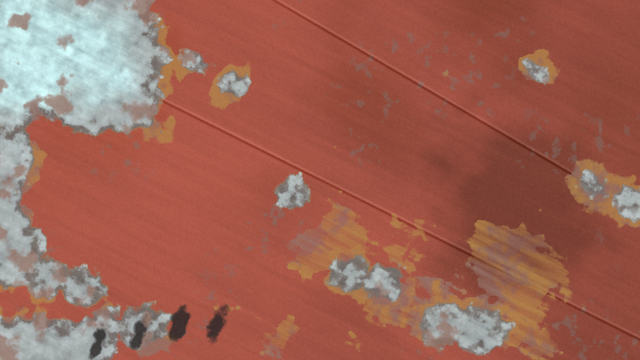
Reproduce this texture procedurally as a WebGL 1 fragment shader.

```glsl
precision highp float;
// Worn red painted sheet: flaking to bare metal, ochre primer smears, slanted seams.
uniform vec2 u_resolution;

#define SPOT_COUNT 14
#define SPOT_BIG 0.074
#define SPOT_SMALL 0.026
#define RAGGED 0.13
#define EDGE 0.005
#define PRIMER_LEVEL 0.47
#define PRIMER_OPACITY 0.85
#define SEAM_WIDTH 0.0035
#define STREAK 0.05
#define GRAIN 0.025

const vec3 RED = vec3(0.665, 0.335, 0.277);
const vec3 ORANGE_RED = vec3(0.62, 0.29, 0.20);
const vec3 DARK_RED = vec3(0.49, 0.255, 0.205);
const vec3 OCHRE = vec3(0.70, 0.52, 0.29);
const vec3 DUSTY = vec3(0.58, 0.45, 0.41);
const vec3 STEEL = vec3(0.64, 0.68, 0.69);
const vec3 DULL_STEEL = vec3(0.48, 0.46, 0.45);
const vec3 GLARE = vec3(0.77, 0.94, 0.95);
const vec3 HOLE = vec3(0.18, 0.16, 0.16);

float hash(vec2 p) {
  vec3 q = fract(vec3(p.xyx) * 0.1031);
  q += dot(q, q.yzx + 33.33);
  return fract((q.x + q.y) * q.z);
}

float noise(vec2 p) {
  vec2 i = floor(p), f = fract(p);
  f = f * f * (3.0 - 2.0 * f);
  vec2 e = vec2(1.0, 0.0);
  return mix(mix(hash(i), hash(i + e.xy), f.x),
             mix(hash(i + e.yx), hash(i + e.xx), f.x), f.y);
}

float fbm(vec2 p) {
  float sum = 0.0, amp = 0.53;
  for (int i = 0; i < 4; i++) {
    sum += amp * noise(p + 40.0);
    p = mat2(1.6, 1.2, -1.2, 1.6) * p;
    amp *= 0.5;
  }
  return sum;
}

// Large flaked areas along the left side; positive inside.
float flakedCorner(vec2 p) {
  float top = min(0.43 - p.x, p.y - 0.65);
  float side = min(0.085 - p.x, 0.2 - abs(p.y - 0.43));
  float bottom = min(0.12 - p.y, 0.34 - p.x);
  return max(top, max(side, bottom));
}

// Scattered chips, larger and denser toward the bottom; positive inside.
float chips(vec2 p, float width) {
  float best = -1.0;
  for (int i = 0; i < SPOT_COUNT; i++) {
    float k = float(i);
    float height = fract(0.4 + k * 0.755);
    vec2 centre = vec2(width * fract(0.13 + k * 0.618), 0.06 + 0.85 * height * height);
    float radius = mix(SPOT_BIG, SPOT_SMALL, height) * (0.75 + 0.4 * hash(vec2(k, 7.0)));
    vec2 d = p - centre;
    d.y += 0.35 * d.x * step(1.4, centre.x);
    best = max(best, radius - length(d * vec2(0.95, 1.05)));
  }
  return best;
}

// Pressed ridge: x is the dark groove, y the light lip above it.
vec2 seam(vec2 p, vec2 start, vec2 dir) {
  float d = dot(p - start, vec2(-dir.y, dir.x));
  vec2 g = vec2(d, d - 1.8 * SEAM_WIDTH) / SEAM_WIDTH;
  return exp(-g * g) * smoothstep(-0.3, 0.1, dot(p - start, dir));
}

void main() {
  vec2 p = gl_FragCoord.xy / u_resolution.y;
  float width = u_resolution.x / u_resolution.y;
  float edge = EDGE + 0.5 / u_resolution.y;
  vec2 along = vec2(0.894, -0.447);
  vec2 brushed = vec2(dot(p, along), dot(p, vec2(-along.y, along.x)));

  float broad = fbm(p * 3.0 + 5.0);
  float ragged = fbm(p * 9.0) - 0.5;
  float fine = fbm(p * 42.0) - 0.5;
  float streak = fbm(brushed * vec2(5.0, 70.0)) - 0.5;

  // Paint: shaded to the right, with a dark stain and faint brushing.
  float stain = 1.0 - smoothstep(0.08, 0.3, length((p - vec2(1.42, 0.4)) * vec2(1.0, 0.85)) + 0.25 * ragged);
  float shade = smoothstep(0.5, 1.9, p.x + 1.6 * (broad - 0.5)) * 0.6;
  vec3 col = mix(RED, ORANGE_RED, smoothstep(0.45, 0.7, broad) * smoothstep(0.3, 1.0, p.y) * 0.7);
  col = mix(col, DARK_RED, clamp(shade + 0.8 * stain, 0.0, 1.0));
  col *= 1.0 + STREAK * 2.0 * streak + 0.12 * (fbm(brushed * vec2(1.2, 4.0)) - 0.5);
  float wear = smoothstep(0.1, 0.24, fine) * smoothstep(0.5, 0.65, fbm(p * 5.0 + 19.0));
  col = mix(col, DULL_STEEL, 0.4 * wear);

  // Seams.
  vec2 ridge = seam(p, vec2(0.45, 0.72), along) + seam(p, vec2(0.76, 1.0), vec2(0.863, -0.505));
  col += 0.07 * ridge.y - 0.12 * ridge.x;

  // Bare metal field, shared by the primer fringe around it.
  float metal = max(flakedCorner(p) + RAGGED * ragged + 0.05 * fine,
                    chips(p, width) + 0.06 * ragged + 0.05 * fine);

  // Primer: brushed smears at lower right and a broken fringe.
  float reach = length((p - vec2(1.16, 0.17)) / vec2(0.48, 0.29));
  float smear = fbm(p * 6.5 + 11.0) + 0.25 * fine + 0.12 * streak
              - PRIMER_LEVEL - 0.35 * smoothstep(0.6, 1.3, reach);
  float fringe = metal + 0.035 * smoothstep(0.42, 0.62, fbm(p * 7.0 + 31.0));
  float primer = max(smoothstep(0.0, 0.05, smear) * (0.7 + 1.3 * streak),
                     smoothstep(-edge, edge, fringe) * 0.9);
  vec3 primerColor = mix(DUSTY, OCHRE, smoothstep(-0.12, 0.14, ragged + 0.6 * fine + 0.06));
  col = mix(col, primerColor, clamp(primer, 0.0, 1.0) * PRIMER_OPACITY);

  // Metal: dull rim, pale centre, glare near the upper left, leftover flecks.
  float glare = smoothstep(0.5, 0.1, length((p - vec2(0.05, 0.88)) * vec2(1.0, 1.3)) + 0.5 * ragged);
  vec3 metalColor = mix(DULL_STEEL, STEEL, smoothstep(0.0, 0.035, metal + 0.08 * fine));
  metalColor = mix(metalColor, GLARE, glare * smoothstep(0.01, 0.06, metal) * 0.85);
  metalColor *= 1.0 + 0.35 * fine + 0.2 * streak;
  metalColor = mix(metalColor, DUSTY, 0.75 * smoothstep(0.07, 0.2, fbm(p * 17.0 + 3.0) - 0.5));
  col = mix(col, metalColor, smoothstep(-edge, edge, metal) * 0.95);

  // Slanted dark gouges repeated along the lower left edge.
  float slot = floor(p.x / 0.11);
  vec2 gouge = vec2((fract(p.x / 0.11) - 0.5) * 0.11, p.y - 0.03 - 0.09 * hash(vec2(slot, 3.0)));
  gouge.x -= 0.35 * gouge.y;
  float gap = 0.017 - length(gouge * vec2(1.0, 0.42)) + 0.03 * ragged + 0.03 * fine;
  float span = step(0.22, p.x) * step(p.x, 0.66);
  col = mix(col, HOLE, smoothstep(-edge, edge, gap) * span * 0.85);

  col += GRAIN * (noise(p * 260.0) - 0.5);
  gl_FragColor = vec4(clamp(col, 0.0, 1.0), 1.0);
}
```
